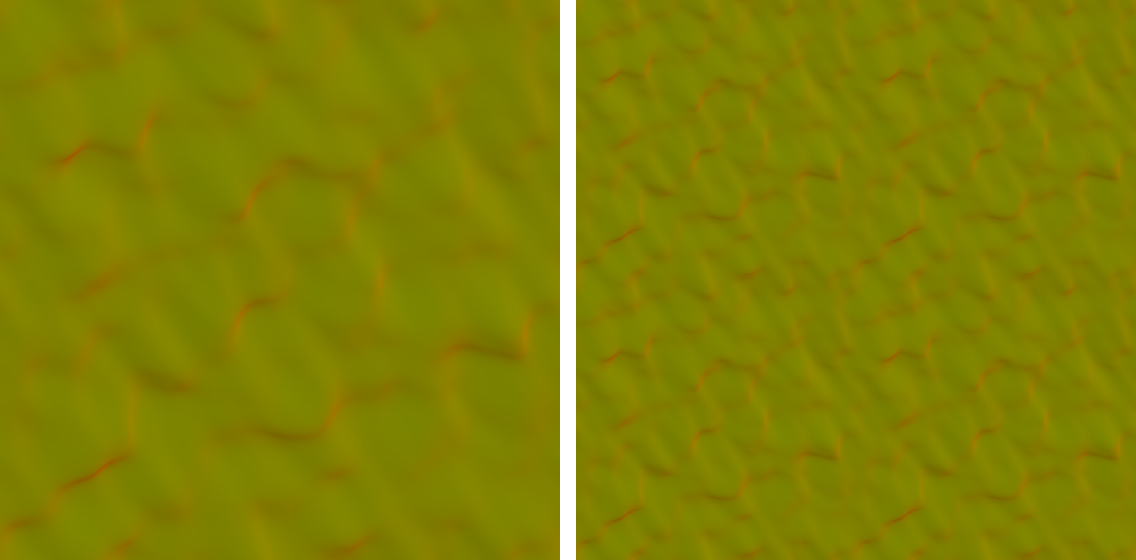
Left, the tile; right, the same tile 2 across and 2 down.
This texture map is drawn by a Shadertoy shader. Its source:

```glsl
// Tiling slope map of soft leaning ripples: red = x slope, green = y slope.

#define BROAD_CELLS 6.0
#define RIPPLE_CELLS 10.0
#define STREAK_CELLS 8.0
#define BROAD_SLOPE 0.5
#define RIPPLE_SLOPE 0.7
#define STREAK_SLOPE 0.5
#define LEAN vec2(-0.30, 0.40)   // crests are pushed to the upper left
#define CREST_SOFTNESS 0.2
#define SLOPE_GAIN vec2(0.029, 0.031)
#define FLAT_COLOR vec2(0.504, 0.502)

// Random unit vector for a lattice corner, wrapped to the period.
vec2 cornerGradient(vec2 cell, float period, uint seed) {
    uvec2 c = uvec2(mod(cell, period));
    uint h = c.x * 1597u + c.y * 51749u + seed * 7919u;
    h = (h ^ (h >> 15)) * 73244475u;
    h = (h ^ (h >> 13)) * 73244475u;
    h ^= h >> 16;
    float angle = 6.28319 * float(h & 65535u) / 65536.0;
    return vec2(cos(angle), sin(angle));
}

// Periodic gradient noise: x = value, yz = its derivative.
vec3 gradientNoise(vec2 p, float period, uint seed) {
    vec2 i = floor(p), f = p - i;
    vec2 u = f * f * f * (f * (f * 6.0 - 15.0) + 10.0);
    vec2 du = 30.0 * f * f * (f - 1.0) * (f - 1.0);

    vec2 ga = cornerGradient(i, period, seed);
    vec2 gb = cornerGradient(i + vec2(1, 0), period, seed);
    vec2 gc = cornerGradient(i + vec2(0, 1), period, seed);
    vec2 gd = cornerGradient(i + vec2(1, 1), period, seed);
    float a = dot(ga, f);
    float b = dot(gb, f - vec2(1, 0));
    float c = dot(gc, f - vec2(0, 1));
    float d = dot(gd, f - vec2(1, 1));

    float value = mix(mix(a, b, u.x), mix(c, d, u.x), u.y);
    vec2 slope = mix(mix(ga, gb, u.x), mix(gc, gd, u.x), u.y)
               + du * vec2(mix(b - a, d - c, u.y), mix(c - a, d - b, u.x));
    return vec3(value, slope);
}

// Height and slope of the surface before it leans.
vec3 surface(vec2 p) {
    vec3 broad = gradientNoise(p * BROAD_CELLS, BROAD_CELLS, 3u);
    vec3 ripple = gradientNoise(p * RIPPLE_CELLS, RIPPLE_CELLS, 11u);

    // A whole-number shear stretches this layer down to the right and still tiles.
    vec2 sheared = vec2(p.x, p.x + p.y);
    vec3 streak = gradientNoise(sheared * STREAK_CELLS, STREAK_CELLS, 27u);
    streak.yz = vec2(streak.y + streak.z, streak.z);

    return broad * BROAD_SLOPE * vec3(1.0 / BROAD_CELLS, 1, 1)
         + ripple * RIPPLE_SLOPE * vec3(1.0 / RIPPLE_CELLS, 1, 1)
         + streak * STREAK_SLOPE * vec3(1.0 / STREAK_CELLS, 1, 1);
}

void mainImage(out vec4 fragColor, in vec2 fragCoord) {
    vec2 uv = fragCoord / iResolution.xy;

    // Solve height = surface(uv - LEAN * height) by damped iteration.
    float height = 0.0;
    for (int k = 0; k < 16; k++) {
        height += 0.6 * (surface(uv - LEAN * height).x - height);
    }

    // Leaning steepens the fronts and relaxes the backs of the ripples.
    vec2 slope = surface(uv - LEAN * height).yz;
    float stretch = 1.0 + dot(LEAN, slope);
    stretch = 0.5 * (stretch + sqrt(stretch * stretch
            + 4.0 * CREST_SOFTNESS * CREST_SOFTNESS));
    slope /= stretch;

    fragColor = vec4(clamp(FLAT_COLOR + SLOPE_GAIN * slope, 0.0, 1.0), 0.0, 1.0);
}
```
